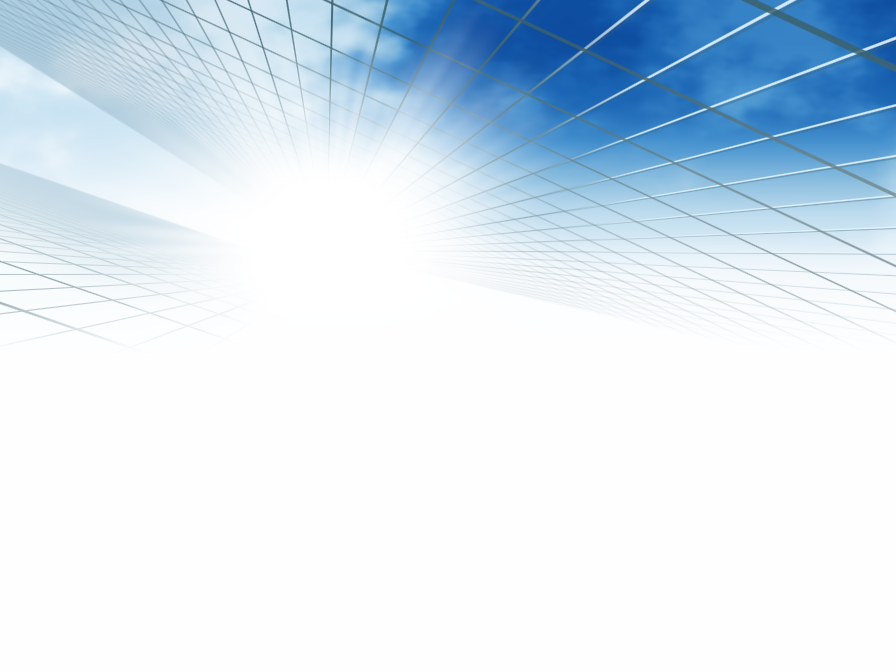
This background is drawn by a Shadertoy shader. Its source:

```glsl
#define SUN vec2(0.486, 0.627)
#define LEFT_VANISH vec2(0.486, 0.592)
#define MAIN_TILT 1.1345
#define LEFT_TILT 4.381
#define MAIN_CELL vec2(0.237, 0.655)
#define LEFT_CELL vec2(0.42, 2.1)
#define BAR_HALF 0.021
#define GLOW_RADIUS 0.40
#define FADE_LOW 0.465
#define FADE_HIGH 0.59
#define STEEL vec3(0.23, 0.38, 0.43)

float hash(vec2 p) {
    return fract(sin(dot(p, vec2(127.1, 311.7))) * 43758.5453);
}

float noise(vec2 p) {
    vec2 cell = floor(p), f = fract(p);
    f = f * f * (3.0 - 2.0 * f);
    return mix(mix(hash(cell), hash(cell + vec2(1, 0)), f.x),
               mix(hash(cell + vec2(0, 1)), hash(cell + vec2(1, 1)), f.x), f.y);
}

float fbm(vec2 p) {
    float sum = 0.0, amp = 0.5;
    for (int i = 0; i < 5; i++) {
        sum += amp * noise(p);
        p = mat2(1.6, 1.2, -1.2, 1.6) * p + 7.3;
        amp *= 0.5;
    }
    return sum;
}

// Perspective plane: x counts converging bars, y counts bars along the horizon
vec2 planeCoords(vec2 d, float tilt, vec2 cell) {
    vec2 normal = vec2(cos(tilt), sin(tilt));
    float height = max(dot(d, normal), 0.002);
    return vec2(dot(d, vec2(-normal.y, normal.x)), 1.0) / (height * cell);
}

// Antialiased bars at whole numbers, settling to their mean when too dense
float bars(float u, float halfWidth) {
    float pixel = max(fwidth(u), 1e-5);
    float dist = abs(fract(u + 0.5) - 0.5);
    float drawn = max(halfWidth, 0.5 * pixel);
    float line = clamp((drawn - dist) / pixel + 0.5, 0.0, 1.0) * halfWidth / drawn;
    return mix(line, 2.0 * halfWidth, smoothstep(0.4, 1.0, pixel));
}

vec3 skyRamp(float t) {
    vec3 c = mix(vec3(0.99, 0.995, 1.0), vec3(0.79, 0.89, 0.95), smoothstep(0.0, 0.25, t));
    c = mix(c, vec3(0.55, 0.75, 0.88), smoothstep(0.2, 0.48, t));
    c = mix(c, vec3(0.25, 0.56, 0.81), smoothstep(0.4, 0.7, t));
    c = mix(c, vec3(0.08, 0.38, 0.70), smoothstep(0.62, 0.88, t));
    return mix(c, vec3(0.02, 0.27, 0.61), smoothstep(0.85, 1.05, t));
}

vec3 sky(vec2 p, vec2 d, float rays) {
    float depth = smoothstep(0.54, 0.95, p.y);
    depth *= mix(0.28, 1.0, smoothstep(0.2, 0.78, p.x));
    float cloud = smoothstep(0.43, 0.72, fbm(p * vec2(5.0, 8.0) + 3.0));
    float cover = mix(0.65, 0.28, smoothstep(0.45, 0.8, p.x));
    depth *= 1.0 - cover * cloud;
    depth += 0.16 * (rays - 0.5) * smoothstep(0.8, 0.3, length(d)) * depth;
    return skyRamp(depth);
}

void mainImage(out vec4 fragColor, in vec2 fragCoord) {
    vec2 p = fragCoord / iResolution.y;
    vec2 d = p - SUN;
    float r = length(d);
    vec2 dir = d / max(r, 1e-4);
    float rays = 0.6 * noise(dir * 7.0 + 2.0) + 0.4 * noise(dir * 19.0);
    vec3 col = sky(p, d, rays);

    // Large glass wall overhead
    vec2 wall = planeCoords(d, MAIN_TILT, MAIN_CELL);
    float edgeWidth = max(fwidth(wall.x), 0.01);
    float inside = smoothstep(-20.0 - edgeWidth, -20.0 + edgeWidth, wall.x)
                 * smoothstep(34.0 + edgeWidth, 34.0 - edgeWidth, wall.x)
                 * step(0.0, dot(d, vec2(cos(MAIN_TILT), sin(MAIN_TILT))));
    float shade = smoothstep(0.48, 0.0, p.x);
    col = mix(col, vec3(0.60, 0.73, 0.81), inside * (0.05 + 0.40 * shade));
    float converging = bars(wall.x + 0.15, BAR_HALF);
    float across = bars(wall.y + 0.47, BAR_HALF);
    vec3 lit = mix(STEEL, vec3(0.90, 0.96, 1.0), smoothstep(0.72, 0.98, p.x));
    float shadow = bars(wall.x + 0.20, BAR_HALF) * smoothstep(0.72, 0.98, p.x);
    col = mix(col, STEEL, 0.35 * inside * shadow);
    col = mix(col, lit, 0.9 * inside * converging);
    vec3 crossTint = mix(STEEL, vec3(0.48, 0.57, 0.60), smoothstep(0.95, 0.65, p.y));
    col = mix(col, crossTint, 0.85 * inside * across);

    // Lower glass wall on the left
    vec2 leftDir = p - LEFT_VANISH;
    vec2 side = planeCoords(leftDir, LEFT_TILT, LEFT_CELL);
    float rise = dot(leftDir, vec2(cos(LEFT_TILT), sin(LEFT_TILT)));
    float onSide = smoothstep(0.0, 0.004, rise) * smoothstep(0.46, 0.36, p.x);
    vec3 sideTint = mix(vec3(0.76, 0.85, 0.90), vec3(0.97, 0.985, 0.99),
                        smoothstep(0.0, 0.16, rise));
    col = mix(col, sideTint, 0.85 * onSide);
    float sideBars = max(bars(side.x - 0.1, BAR_HALF), bars(side.y - 0.4, BAR_HALF));
    col = mix(col, STEEL, 0.6 * onSide * sideBars);

    // Sun glow with rays, then the fade to white below
    float reach = GLOW_RADIUS * (0.75 + 0.5 * rays);
    float glow = smoothstep(reach, 0.09, r);
    col = mix(col, vec3(1.0), glow);
    col = mix(vec3(0.995, 0.997, 1.0), col, smoothstep(FADE_LOW, FADE_HIGH, p.y));
    fragColor = vec4(col, 1.0);
}
```
